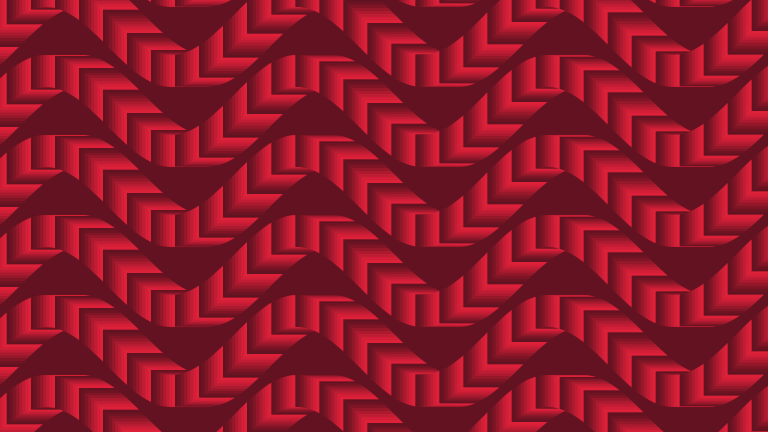
A Shadertoy shader for this pattern:

```glsl
// Stacked wavy ribbons of red chevrons on a dark red ground.
// Each ribbon is a block swept rightward along a cosine, newer blocks on top;
// the topmost block over a point is solved directly and shaded in stepped stripes.

// Lengths are fractions of the canvas height.
#define WAVE_LENGTH  0.5808
#define WAVE_HEIGHT  0.0926
#define CREST_X      0.728
#define ROW_PITCH    0.1852
#define ROW_Y        0.0023
#define BLOCK_SIZE   vec2(0.0833, 0.0741)
#define STRIPE_PITCH 0.05563
#define STRIPE_X     0.739
#define STRIPE_STEPS 8.0
#define GROUND       vec3(0.385, 0.07, 0.125)
#define RED          vec3(0.87, 0.125, 0.225)

const float TAU = 6.2831853;
const float WAVE_NUMBER = TAU / WAVE_LENGTH;

// Latest phase not after "phase" that equals "target" modulo a full turn.
float latestPhase(float phase, float target) {
    return phase - mod(phase - target, TAU);
}

// Left edge of the last block drawn over a point at height y in its row.
float topBlockLeft(float x, float y) {
    vec2 halfSize = 0.5 * BLOCK_SIZE;
    float phase = WAVE_NUMBER * (x + halfSize.x - CREST_X);
    float height = WAVE_HEIGHT * cos(phase);
    float reach = clamp(height, y - halfSize.y, y + halfSize.y);
    if (abs(reach - height) < 1e-6) return x;

    float angle = acos(clamp(reach / WAVE_HEIGHT, -1.0, 1.0));
    float blockPhase = max(latestPhase(phase, angle), latestPhase(phase, -angle));
    return x + (blockPhase - phase) / WAVE_NUMBER;
}

// Coverage of the swept ribbon, from its upper and lower envelopes.
float ribbonMask(float x, float y, float blur) {
    float phase = abs(mod(WAVE_NUMBER * (x - CREST_X) + 0.5 * TAU, TAU) - 0.5 * TAU);
    float halfWidth = 0.5 * WAVE_NUMBER * BLOCK_SIZE.x;
    float upper = WAVE_HEIGHT * cos(max(phase - halfWidth, 0.0)) + 0.5 * BLOCK_SIZE.y;
    float lower = WAVE_HEIGHT * cos(min(phase + halfWidth, 0.5 * TAU)) - 0.5 * BLOCK_SIZE.y;
    return smoothstep(-blur, blur, min(upper - y, y - lower));
}

// Stepped ramp from ground to red, restarting at every chevron.
vec3 stripeColor(float left) {
    float ramp = fract((left - STRIPE_X) / STRIPE_PITCH);
    float level = floor(ramp * STRIPE_STEPS) / (STRIPE_STEPS - 1.0);
    level = mix(level, smoothstep(0.0, 1.0, level), 0.5);
    return mix(GROUND, RED, level);
}

vec3 pattern(vec2 p, float blur) {
    // Height above the centre line of the nearest ribbon
    float wave = WAVE_HEIGHT * cos(WAVE_NUMBER * (p.x - CREST_X));
    float row = floor((p.y - ROW_Y - wave) / ROW_PITCH + 0.5);
    float y = p.y - ROW_Y - row * ROW_PITCH;
    return mix(GROUND, stripeColor(topBlockLeft(p.x, y)), ribbonMask(p.x, y, blur));
}

void mainImage(out vec4 fragColor, in vec2 fragCoord) {
    // Average a 3 by 3 grid of samples to smooth the stripe edges
    vec3 color = vec3(0.0);
    for (int j = -1; j <= 1; j++) {
        for (int i = -1; i <= 1; i++) {
            vec2 p = (fragCoord + vec2(i, j) / 3.0) / iResolution.y;
            color += pattern(p, 0.35 / iResolution.y);
        }
    }
    fragColor = vec4(color / 9.0, 1.0);
}
```
